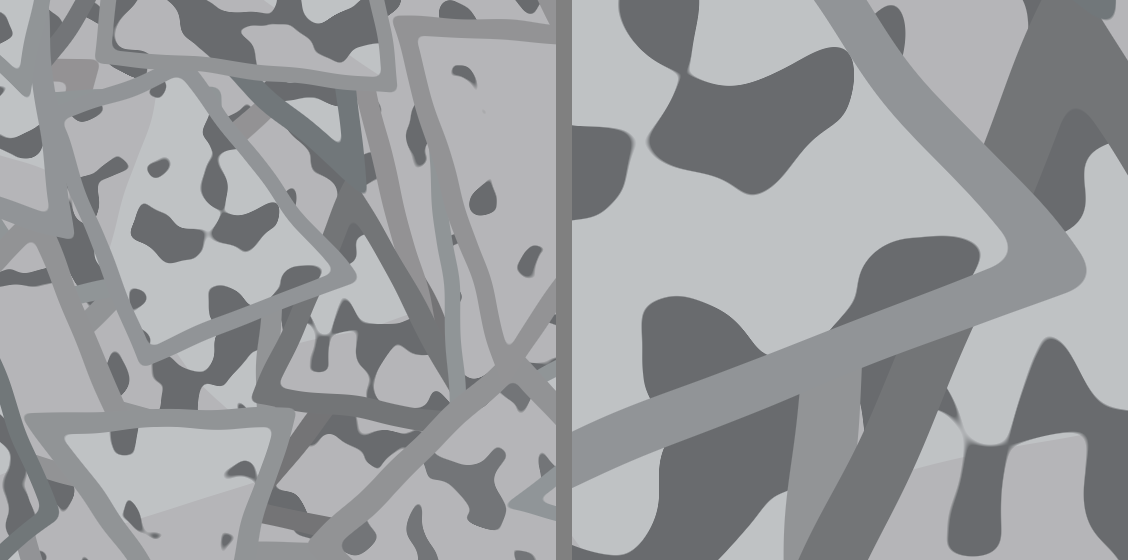
Left: the whole. Right: its middle third, enlarged.
Reproduce this pattern procedurally as a Shadertoy shader.

```glsl
// Overlapping grey shards with wide banded edges, filled with rounded camouflage blobs.

const vec3 PALE  = vec3(0.75, 0.76, 0.77);
const vec3 LIGHT = vec3(0.71, 0.71, 0.72);
const vec3 MID   = vec3(0.57, 0.58, 0.59);
const vec3 DIM   = vec3(0.45, 0.46, 0.47);
const vec3 DARK  = vec3(0.41, 0.42, 0.43);

// Integer hash: three values in 0..1 for a cell and a salt
vec3 hash(vec2 cell, int salt) {
    uvec3 v = uvec3(ivec3(ivec2(cell), salt)) * 1664525u + 1013904223u;
    v.x += v.y * v.z; v.y += v.z * v.x; v.z += v.x * v.y;
    v ^= v >> 16u;
    v.x += v.y * v.z; v.y += v.z * v.x; v.z += v.x * v.y;
    return vec3(v >> 8u) / 16777216.0;
}

float slope(vec2 cell, vec2 offset) {
    float a = 6.2832 * hash(cell, 7).x;
    return dot(vec2(cos(a), sin(a)), offset);
}

float gradientNoise(vec2 p) {
    vec2 i = floor(p), f = p - i, e = vec2(1, 0);
    vec2 u = f * f * f * (f * (f * 6.0 - 15.0) + 10.0);
    return mix(mix(slope(i, f), slope(i + e, f - e), u.x),
               mix(slope(i + e.yx, f - e.yx), slope(i + 1.0, f - 1.0), u.x), u.y);
}

// Coverage of a shape from its signed distance, one pixel soft
float fill(float d) {
    return clamp(0.5 - d * iResolution.y, 0.0, 1.0);
}

float smoothMax(float a, float b, float k) {
    float h = max(k - abs(a - b), 0.0) / k;
    return max(a, b) + h * h * k * 0.25;
}

// Rounded blobs; a higher cut leaves fewer of them
float blobs(vec2 p, vec2 seed, float cut) {
    vec2 q = p * 11.0 + floor(seed * 90.0);
    q += 0.35 * vec2(gradientNoise(q * 1.3 + 31.0), gradientNoise(q * 1.3 + 67.0));
    return fill((cut - gradientNoise(q)) / 12.0);
}

// Corner of a shard, counter-clockwise around its centre
vec2 corner(vec2 cell, int salt, int i, int sides, float turn) {
    vec3 h = hash(cell, salt + 11 + i);
    float a = turn + (float(i) + (h.x - 0.5) * 0.4) * 6.2832 / float(sides);
    return mix(0.22, 0.43, h.y) * vec2(cos(a), sin(a));
}

// Signed distance to a convex shard with slightly rounded corners
float shard(vec2 p, vec2 cell, int salt, int sides, float turn) {
    float d = -1.0;
    for (int i = 0; i < sides; i++) {
        vec2 a = corner(cell, salt, i, sides, turn);
        vec2 e = normalize(corner(cell, salt, (i + 1) % sides, sides, turn) - a);
        d = smoothMax(d, dot(p - a, vec2(e.y, -e.x)), 0.018);
    }
    return d;
}

void mainImage(out vec4 fragColor, in vec2 fragCoord) {
    vec2 p = fragCoord / iResolution.y;
    vec2 q = p + 0.012 * vec2(gradientNoise(p * 7.0), gradientNoise(p * 7.0 + 40.0));

    // Ground
    vec3 col = mix(LIGHT, DARK, blobs(p, vec2(0.3), 0.12));

    // Layers of shards, one per grid cell
    for (int layer = 0; layer < 3; layer++) {
        vec2 shift = float(layer) * vec2(0.37, 0.61) + 3.0;
        vec2 home = floor(q / 0.5 + shift);
        for (int k = 0; k < 9; k++) {
            vec2 cell = home + vec2(k % 3, k / 3) - 1.0;
            int salt = layer * 100;
            vec3 place = hash(cell, salt + 1);
            vec3 kind = hash(cell, salt + 2);
            vec3 tone = hash(cell, salt + 3);

            vec2 local = q - (cell + 0.2 + 0.6 * place.xy - shift) * 0.5;
            int sides = kind.x < 0.7 ? 3 : 4;
            float d = shard(local, cell, salt, sides, place.z * 6.2832);
            if (d > 0.003) continue;

            // Face: two pale tones split by a straight facet, then blobs
            float a = tone.z * 6.2832;
            float facet = dot(local, vec2(cos(a), sin(a))) - 0.05;
            vec3 face = mix(PALE, LIGHT, tone.x < 0.35 ? 1.0 : fill(-facet));
            float cut = kind.y < 0.78 ? 0.1 : 0.33;
            face = mix(face, tone.y < 0.75 ? DARK : DIM, blobs(p, kind.yz, cut));

            // Band: mostly mid grey, some dim, with a faint cool tint
            vec3 band = kind.z < 0.62 ? MID : DIM;
            band += (tone.x - 0.5) * vec3(-0.02, 0.015, 0.02);
            float width = mix(0.026, 0.043, tone.y);
            col = mix(col, mix(band, face, fill(d + width)), fill(d));
        }
    }
    fragColor = vec4(col, 1.0);
}
```
